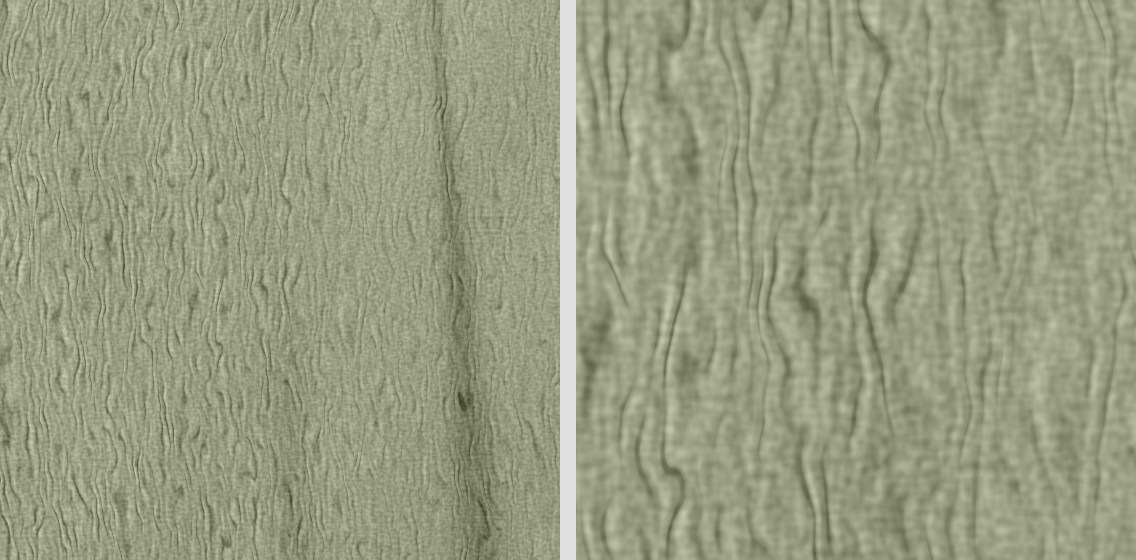
Left: the whole. Right: its middle third, enlarged.
Write a Shadertoy shader that draws this texture.

```glsl
vec2 gradientAt(vec2 cell) {
    float angle = 6.2832 * fract(sin(dot(cell, vec2(127.1, 311.7))) * 43758.55);
    return vec2(cos(angle), sin(angle));
}

float gradientNoise(vec2 p) {
    vec2 cell = floor(p), f = fract(p);
    vec2 u = f * f * f * (f * (f * 6.0 - 15.0) + 10.0);
    vec2 right = vec2(1.0, 0.0), up = vec2(0.0, 1.0);
    float low = mix(dot(gradientAt(cell), f),
                    dot(gradientAt(cell + right), f - right), u.x);
    float high = mix(dot(gradientAt(cell + up), f - up),
                     dot(gradientAt(cell + 1.0), f - 1.0), u.x);
    return mix(low, high, u.y);
}

// Bend the cloth so that the creases lean, wander and kink
vec2 warpCloth(vec2 uv) {
    vec2 q = uv;
    q.x -= 0.14 * (1.0 - 0.7 * uv.x) * (uv.y - 0.6) * (uv.y - 0.6);
    q.x += 0.02 * gradientNoise(uv * vec2(4.0, 3.0) + 7.0);
    q.x += 0.0065 * gradientNoise(uv * vec2(34.0, 32.0) + 31.0);
    q.y += 0.05 * gradientNoise(uv * vec2(42.0, 4.0) + 53.0);
    return q;
}

// Close rows of long creases that drift, merge and fade
float creaseWave(vec2 q) {
    float phase = q.x * 62.0 + 2.0 * gradientNoise(q * vec2(21.0, 9.0) + 3.0);
    phase += 0.5 * gradientNoise(q * vec2(55.0, 26.0) + 41.0);
    float turn = 6.2832 * phase;
    float strength = 0.75 + 1.3 * gradientNoise(q * vec2(48.0, 19.0) + 67.0);
    return sin(turn + 0.6 * sin(turn)) * clamp(strength, 0.15, 1.3);
}

// Sideways slope of small irregular crinkles, lit from one side
float crinkleSlope(vec2 q) {
    vec2 p = q * vec2(125.0, 24.0), shift = vec2(0.3, 0.0);
    return gradientNoise(p + shift) - gradientNoise(p - shift);
}

float bell(float x) {
    return exp(-x * x);
}

void mainImage(out vec4 fragColor, in vec2 fragCoord) {
    vec2 uv = fragCoord / iResolution.xy;
    vec2 q = warpCloth(uv);
    float wander = 0.02 * gradientNoise(vec2(uv.y * 5.0, 3.5));

    // Long fold on the right, widening downwards, and a soft one in the middle
    float offset = uv.x - 0.775 - 0.085 * (1.0 - uv.y) - wander;
    float width = mix(0.046, 0.014, smoothstep(0.0, 0.85, uv.y));
    float longFold = bell(offset / width) * (0.85 + 0.4 * gradientNoise(uv * vec2(9.0, 5.0)));
    float sideFold = bell((offset + 0.038) / 0.014) * smoothstep(0.75, 1.0, uv.y);
    float softFold = bell((uv.x - 0.525 + 0.02 * uv.y - wander) / 0.04)
                   * (1.0 - smoothstep(0.1, 0.65, uv.y));

    // Broad light over the cloth
    float tone = 0.035 * gradientNoise(uv * vec2(5.0, 2.5) + 11.0);
    tone += 0.028 * bell((uv.x - 0.7) / 0.09) * smoothstep(0.1, 0.7, uv.y);
    tone += 0.02 * (uv.y - 0.5);
    tone -= 0.14 * longFold + 0.05 * sideFold + 0.065 * softFold;

    // Crinkles: flatter to the right, deeper inside the folds
    float depth = mix(1.05, 0.55, smoothstep(0.3, 0.8, uv.x));
    depth += 0.5 * longFold + 0.25 * softFold;
    depth *= 1.0 + 0.5 * gradientNoise(uv * vec2(11.0, 8.0) + 5.0);
    float wave = creaseWave(q);
    float relief = 0.062 * wave + 0.085 * crinkleSlope(q);
    float crease = smoothstep(0.45, 1.2, -wave);
    tone += depth * (relief - 0.085 * crease);

    // Fine woven threads and fibre grain
    tone += 0.07 * gradientNoise(uv * vec2(80.0, 215.0));
    tone += 0.09 * gradientNoise(uv * vec2(205.0, 150.0) + 23.0);

    vec3 sage = vec3(0.602, 0.621, 0.507);
    fragColor = vec4(clamp(sage + tone, 0.0, 1.0), 1.0);
}
```
